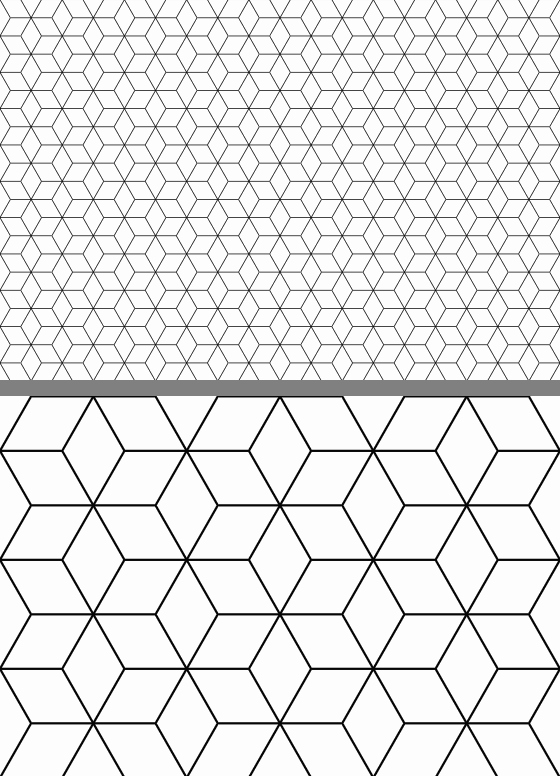
Top: the whole. Bottom: its middle third, enlarged.
A WebGL 1 fragment shader for this pattern:

```glsl
#ifdef GL_FRAGMENT_PRECISION_HIGH
precision highp float;
#else
precision mediump float;
#endif
// Rhombille tiling in thin dark lines on near-white paper.
// Each point is folded to its nearest hub on a centred lattice; the three
// diagonals of the hexagon around every hub join up into the rhombi.

uniform vec2 u_resolution;

const float COLUMNS = 9.0;          // repeats across the canvas
const float ROWS = 10.46;           // repeats down the canvas
const float ROW_SHIFT = 0.01;       // top row offset, in repeats
const float LINE_WIDTH = 0.00133;   // fraction of the canvas width
const vec3 PAPER = vec3(0.993);
const vec3 INK = vec3(0.02);

// Offset from the nearest point of a rectangular lattice.
vec2 latticeOffset(vec2 p, vec2 cell) {
  return p - cell * floor(p / cell + 0.5);
}

// Offset from the nearest hub, the lattice points plus the cell centres.
vec2 hubOffset(vec2 p, vec2 cell) {
  vec2 corner = latticeOffset(p, cell);
  vec2 centre = latticeOffset(p - 0.5 * cell, cell);
  vec2 toHexagonal = vec2(sqrt(3.0), 1.0) / cell;
  float cornerDistance = length(corner * toHexagonal);
  float centreDistance = length(centre * toHexagonal);
  return cornerDistance < centreDistance ? corner : centre;
}

// Share of a pixel covered by a line whose axis is at the given distance.
float lineCoverage(float distanceToAxis, float pixel) {
  float halfLine = 0.5 * LINE_WIDTH;
  float halfPixel = 0.5 * pixel;
  float upper = min(distanceToAxis + halfPixel, halfLine);
  float lower = max(distanceToAxis - halfPixel, -halfLine);
  return clamp((upper - lower) / pixel, 0.0, 1.0);
}

void main() {
  // Canvas units: width is 1, y runs down from the top edge.
  float pixel = 1.0 / u_resolution.x;
  float aspect = u_resolution.y * pixel;
  vec2 p = vec2(gl_FragCoord.x * pixel, aspect - gl_FragCoord.y * pixel);

  vec2 cell = vec2(1.0 / COLUMNS, aspect / ROWS);
  p.y += ROW_SHIFT * cell.y;
  vec2 q = hubOffset(p, cell);

  // One horizontal and two slanted lines pass through each hub.
  vec2 slant = normalize(vec2(cell.x / 3.0, cell.y));
  float level = abs(q.y);
  float rising = abs(q.x * slant.y - q.y * slant.x);
  float falling = abs(q.x * slant.y + q.y * slant.x);

  // Combined coverage lets crossings darken.
  float clear = (1.0 - lineCoverage(level, pixel))
              * (1.0 - lineCoverage(rising, pixel))
              * (1.0 - lineCoverage(falling, pixel));

  gl_FragColor = vec4(mix(INK, PAPER, clear), 1.0);
}
```
